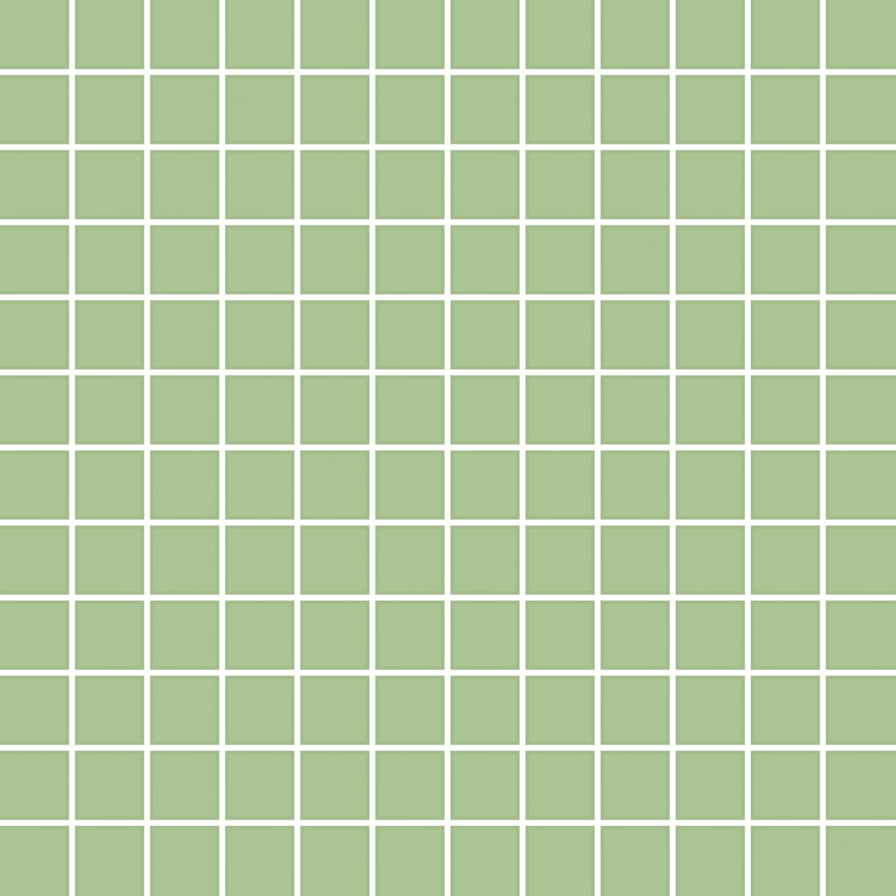
Write a Shadertoy shader that draws this pattern.

```glsl
const vec3 TILE_COLOR = vec3(0.67, 0.77, 0.58);
const vec3 RIM_GRAY   = vec3(0.635, 0.72, 0.565);
const vec3 RIM_GREEN  = vec3(0.64, 0.75, 0.53);
const vec3 LINE_COLOR = vec3(0.995, 1.0, 0.985);

const vec2  CENTER       = vec2(0.4994, 0.5006); // crossing of the middle lines
const float PITCH        = 0.0838;               // spacing between lines
const float SIDE_LINES   = 5.0;                  // lines on each side of the middle
const float HALF_WIDTH   = 0.0033;
const float EDGE_SOFT    = 0.0011;
const float RIM_INNER    = 0.0055;               // gray rim gives way to green
const float RIM_OUTER    = 0.0073;               // green rim gives way to the tile
const float RIM_SOFT     = 0.0007;
const float MOTTLE_LEVEL = 0.004;

// Distance on each axis to the nearest line of the finite grid
vec2 gridDistance(vec2 p) {
    vec2 q = (p - CENTER) / PITCH;
    vec2 nearest = clamp(floor(q + 0.5), -SIDE_LINES, SIDE_LINES);
    return abs(q - nearest) * PITCH;
}

// Faint unevenness from layered sines, roughly -1 to 1
float mottle(vec2 p) {
    float sum = 0.0;
    float amp = 0.5;
    float freq = 60.0;
    for (int i = 0; i < 3; i++) {
        sum += amp * sin(freq * p.x + 2.0 * sin(freq * 0.6 * p.y))
                   * sin(freq * p.y + 1.5 * sin(freq * 0.7 * p.x));
        p = mat2(0.8, 0.6, -0.6, 0.8) * p;
        amp *= 0.5;
        freq *= 1.9;
    }
    return sum;
}

void mainImage(out vec4 fragColor, in vec2 fragCoord) {
    vec2 p = fragCoord / iResolution.y;
    float pixel = 1.0 / iResolution.y;
    vec2 axisDist = gridDistance(p);
    float d = min(axisDist.x, axisDist.y);

    // Tile face with a slightly darker rim
    float rimSoft = max(RIM_SOFT, 0.5 * pixel);
    vec3 face = TILE_COLOR + MOTTLE_LEVEL * mottle(p);
    vec3 rim = mix(RIM_GRAY, RIM_GREEN,
                   smoothstep(RIM_INNER - rimSoft, RIM_INNER + rimSoft, d));
    vec3 color = mix(rim, face,
                     smoothstep(RIM_OUTER - rimSoft, RIM_OUTER + rimSoft, d));

    // White grid lines
    float soft = max(EDGE_SOFT, 0.7 * pixel);
    float line = 1.0 - smoothstep(HALF_WIDTH - soft, HALF_WIDTH + soft, d);
    color = mix(color, LINE_COLOR, line);

    fragColor = vec4(color, 1.0);
}
```
